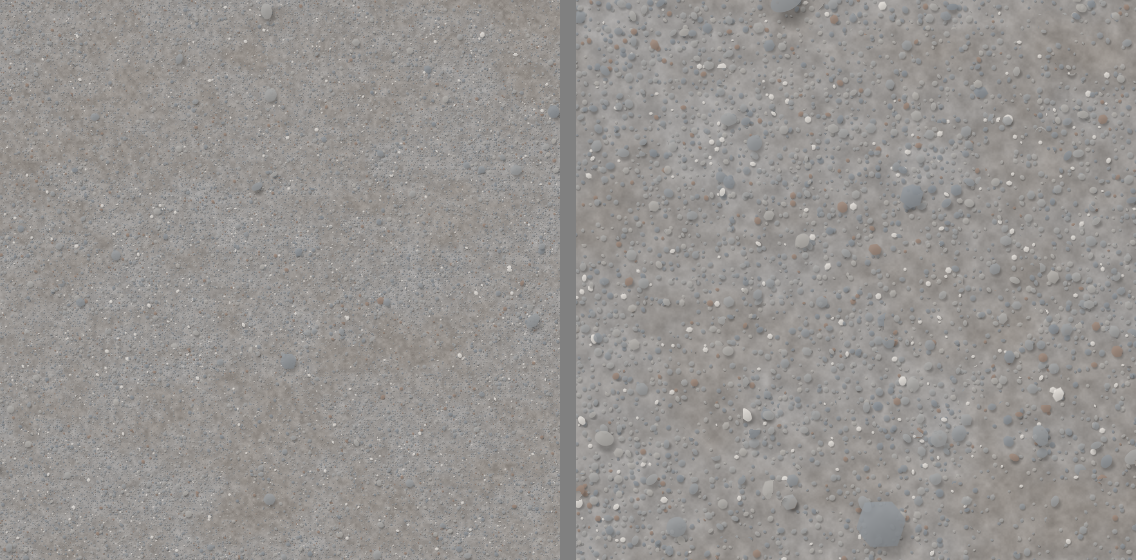
Left, the full canvas; right, a detail of the centre.
A Shadertoy shader for this texture:

```glsl
#define DUST vec3(0.598, 0.583, 0.570)
#define SLATE vec3(0.520, 0.545, 0.570)
#define PALE vec3(0.680, 0.668, 0.650)
#define WHITE vec3(0.860, 0.845, 0.825)
#define RUST vec3(0.590, 0.510, 0.460)
#define PATCH_CONTRAST 0.075
#define GRAIN_CONTRAST 0.17
#define SHADOW_STRENGTH 0.20
#define WHITE_SHARE 0.05

// Integer hash: four random values per cell
vec4 hash4(vec2 cell, int seed) {
    ivec2 c = ivec2(cell);
    uvec4 v = uvec4(c.x, c.y, seed, c.x + c.y) * 1664525u + 1013904223u;
    v += v.yzxy * v.wxyz;
    v ^= v >> 16u;
    v += v.yzxy * v.wxyz;
    v ^= v >> 15u;
    return vec4(v & 65535u) / 65535.0;
}

float valueNoise(vec2 p, int seed) {
    vec2 i = floor(p), f = fract(p);
    f = f * f * (3.0 - 2.0 * f);
    float low = mix(hash4(i, seed).x, hash4(i + vec2(1, 0), seed).x, f.x);
    float high = mix(hash4(i + vec2(0, 1), seed).x, hash4(i + vec2(1, 1), seed).x, f.x);
    return mix(low, high, f.y);
}

// Centred fractal noise
float fbm(vec2 p, int seed) {
    float sum = 0.0, amplitude = 0.5;
    for (int k = 0; k < 4; k++) {
        sum += amplitude * (valueNoise(p, seed + k) - 0.5);
        p = p * 2.03 + 17.3;
        amplitude *= 0.6;
    }
    return sum;
}

vec3 stoneColor(vec4 r) {
    vec3 color = mix(SLATE, PALE, r.x);
    color = mix(color, RUST, step(0.95, r.y));
    return mix(color, WHITE, step(1.0 - WHITE_SHARE, r.z));
}

// Jittered, rotated angular pebbles with a contact shadow below right
void scatterStones(inout vec3 color, vec2 uv, float cells, float density, int seed) {
    vec2 p = uv * cells;
    float edge = 0.8 * cells / iResolution.y;
    for (int j = -1; j <= 1; j++)
    for (int i = -1; i <= 1; i++) {
        vec2 cell = floor(p) + vec2(i, j);
        vec4 place = hash4(cell, seed);
        if (place.x > density) continue;
        vec4 shape = hash4(cell, seed + 50);
        vec2 d = p - cell - 0.5 - 0.6 * (place.yz - 0.5);
        float radius = mix(0.20, 0.46, shape.x * shape.x);

        float shadow = 1.0 - smoothstep(0.5, 1.3, length(d - radius * vec2(0.3, -0.5)) / radius);
        color *= 1.0 - SHADOW_STRENGTH * shadow;

        float angle = 3.1416 * place.w;
        vec2 q = mat2(cos(angle), sin(angle), -sin(angle), cos(angle)) * d;
        q.y *= mix(1.0, 1.8, shape.y);
        vec2 a = abs(q);
        float outline = mix(length(q), max(a.x, a.y * 0.6 + a.x * 0.6), shape.z);
        float mask = 1.0 - smoothstep(-edge, edge, outline - radius);
        float light = 1.0 + 0.08 * dot(d, vec2(-0.4, 0.9)) / radius;
        color = mix(color, stoneColor(hash4(cell, seed + 90)) * light, 0.85 * mask);
    }
}

void mainImage(out vec4 fragColor, in vec2 fragCoord) {
    vec2 uv = fragCoord / iResolution.y;

    // Broad drifts, slightly stretched sideways
    float drift = fbm(uv * vec2(4.0, 8.0), 1);
    float blotch = fbm(uv * vec2(22.0, 30.0), 11);
    float gravel = clamp(0.5 + 1.3 * drift + 1.2 * blotch, 0.0, 1.0);

    // Dusty ground with fine grain
    vec3 color = DUST + PATCH_CONTRAST * (0.6 * drift + blotch);
    color += vec3(0.014, 0.0, -0.016) * (0.5 - gravel);
    color += GRAIN_CONTRAST * fbm(uv * 130.0, 21);

    // Grit, pebbles and a few larger stones
    scatterStones(color, uv, 250.0, mix(0.15, 0.65, gravel), 101);
    scatterStones(color, uv, 135.0, mix(0.05, 0.42, gravel), 301);
    scatterStones(color, uv, 70.0, mix(0.0, 0.10, gravel), 501);
    scatterStones(color, uv, 32.0, 0.02, 701);

    fragColor = vec4(clamp(color, 0.0, 1.0), 1.0);
}
```
